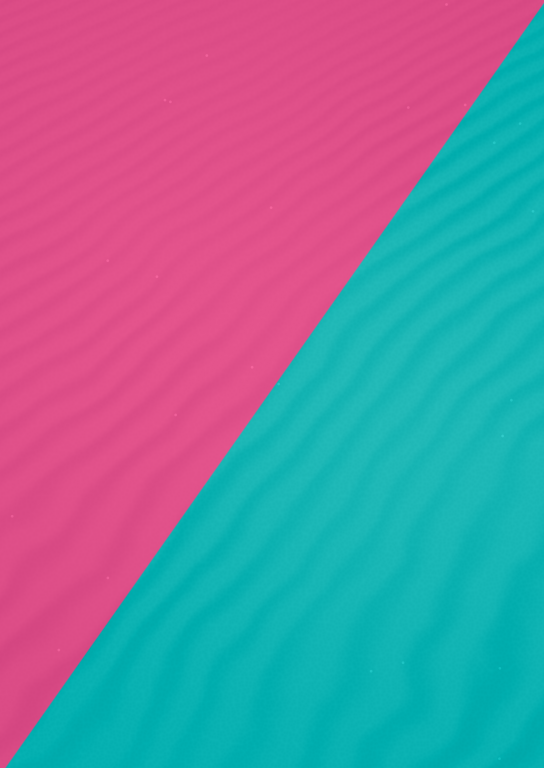
This background is drawn by a Shadertoy shader. Its source:

```glsl
const vec3 PINK_SHADE = vec3(0.845, 0.285, 0.515);
const vec3 PINK_LIGHT = vec3(0.895, 0.330, 0.550);
const vec3 TEAL_SHADE = vec3(0.000, 0.685, 0.690);
const vec3 TEAL_LIGHT = vec3(0.135, 0.727, 0.720);

vec2 hash2(vec2 cell) {
    vec3 q = fract(cell.xyx * vec3(0.1031, 0.1030, 0.0973));
    q += dot(q, q.yzx + 33.33);
    return fract((q.xx + q.yz) * q.zy);
}

// Distance to the nearest scattered point, with that point's random value
vec2 cellular(vec2 p) {
    vec2 home = floor(p);
    vec2 nearest = vec2(9.0, 0.0);
    for (int j = -1; j <= 1; j++) {
        for (int i = -1; i <= 1; i++) {
            vec2 cell = home + vec2(i, j);
            vec2 seed = hash2(cell);
            float d = length(cell + seed - p);
            if (d < nearest.x) nearest = vec2(d, hash2(cell + 71.0).x);
        }
    }
    return nearest;
}

float layeredSines(vec2 p) {
    float sum = 0.0;
    float weight = 0.5;
    for (int i = 0; i < 4; i++) {
        sum += weight * sin(p.x + 1.3 * sin(p.y + float(i)));
        p = mat2(1.3, 1.1, -1.1, 1.3) * p + 1.7;
        weight *= 0.55;
    }
    return sum;
}

// Slanted sand ridges that narrow and flatten towards the top
float rippleCrease(vec2 p) {
    float climb = 11.0 * p.y + 13.0 * p.y * p.y * p.y;
    float slant = 11.0 + 11.0 * p.y;
    float bend = 0.42 * layeredSines(p * vec2(9.0, 11.0))
               + 0.10 * layeredSines(p * 31.0 + 4.0);
    float phase = fract(climb - slant * p.x + bend);
    return smoothstep(0.15, 0.62, phase) * (1.0 - smoothstep(0.64, 0.95, phase));
}

float softGlow(vec2 p, vec2 centre, vec2 radius) {
    vec2 q = (p - centre) / radius;
    return exp(-dot(q, q));
}

void mainImage(out vec4 fragColor, in vec2 fragCoord) {
    vec2 uv = fragCoord / iResolution.xy;
    vec2 p = fragCoord / iResolution.y;
    float pixel = 1.0 / iResolution.y;

    // Diagonal boundary, positive on the teal side
    float aspect = iResolution.x / iResolution.y;
    vec2 normal = normalize(vec2(1.0, -0.994 * aspect));
    float side = dot(p - vec2(0.010 * aspect, 0.0), normal);
    float teal = smoothstep(-pixel, pixel, side);

    // Broad light, ripples and sand grain
    float pinkLight = softGlow(uv, vec2(0.42, 0.57), vec2(0.75, 0.48));
    float tealLight = softGlow(uv, vec2(0.72, 0.50), vec2(0.70, 0.43));
    float patches = 0.75 + 0.35 * layeredSines(p * 7.0 + 2.0);
    float fade = 1.0 - 0.45 * smoothstep(0.75, 1.0, uv.y);
    float crease = rippleCrease(p) * clamp(patches, 0.3, 1.0) * fade;
    float grain = cellular(p * 220.0).x - 0.45;
    vec2 fleck = cellular(p * 38.0);
    float sparkle = step(0.975, fleck.y) * (1.0 - smoothstep(0.03, 0.10, fleck.x));

    vec3 pink = mix(PINK_SHADE, PINK_LIGHT, pinkLight);
    pink -= vec3(0.030, 0.026, 0.020) * crease;
    vec3 sea = mix(TEAL_SHADE, TEAL_LIGHT, tealLight);
    sea -= vec3(0.080, 0.034, 0.030) * crease;

    vec3 color = mix(pink, sea, teal);
    color += grain * mix(0.008, 0.018, teal) + 0.07 * sparkle;
    fragColor = vec4(clamp(color, 0.0, 1.0), 1.0);
}
```
